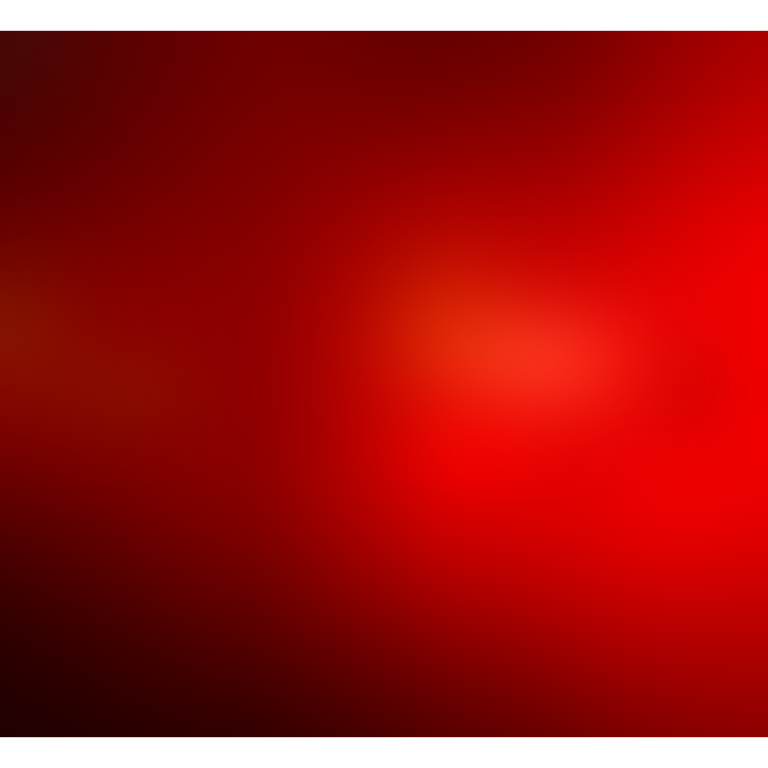
Reproduce this background procedurally as a Shadertoy shader.

```glsl
// A soft red colour field, dark at lower left and bright at right, between
// two white strips. Five vertical brightness profiles are blended across the
// canvas, then elliptical Gaussian glows add the orange and olive tints.

// Elliptical Gaussian, 1 at its centre
float glow(vec2 p, vec2 centre, vec2 radius) {
    vec2 d = (p - centre) / radius;
    return exp(-dot(d, d));
}

// Brightness that climbs from the bottom and fades again towards the top
float profile(float y, float base, float rise, vec2 riseSpan, float fall, float fallStart) {
    return base + rise * smoothstep(riseSpan.x, riseSpan.y, y)
                - fall * smoothstep(fallStart, 1.0, y);
}

float redField(vec2 p) {
    // Profiles from the left edge to the right edge
    float left     = 0.10 + 0.15 * p.y + 0.34 * exp(-pow(abs(p.y - 0.52) / 0.24, 2.0));
    float valley   = profile(p.y, 0.14, 0.42, vec2(-0.08, 0.42), 0.12, 0.55);
    float core     = profile(p.y, 0.31, 0.57, vec2(-0.02, 0.42), 0.50, 0.50);
    float shoulder = profile(p.y, 0.36, 0.52, vec2(-0.10, 0.35), 0.40, 0.52);
    float right    = profile(p.y, 0.46, 0.49, vec2(-0.12, 0.45), 0.28, 0.62);

    // Overlapping horizontal blends
    float red = mix(left, valley, smoothstep(-0.10, 0.42, p.x));
    red = mix(red, core, smoothstep(0.30, 0.62, p.x));
    red = mix(red, shoulder, smoothstep(0.50, 0.90, p.x));
    red = mix(red, right, smoothstep(0.70, 1.05, p.x));

    // Gentle ridges and a hollow beside the bright core
    red += 0.05 * glow(p, vec2(0.62, 0.41), vec2(0.10, 0.07));
    red += 0.03 * glow(p, vec2(0.88, 0.34), vec2(0.09, 0.10));
    red -= 0.06 * glow(p, vec2(0.90, 0.49), vec2(0.07, 0.08));
    return red;
}

void mainImage(out vec4 fragColor, in vec2 fragCoord) {
    vec2 p = fragCoord / iResolution.xy;
    vec3 color = vec3(redField(p), 0.0, 0.0);

    // Warm orange highlight with a wider amber flank
    color += vec3(0.09, 0.16, 0.10) * glow(p, vec2(0.71, 0.53), vec2(0.12, 0.085));
    color += vec3(0.00, 0.11, 0.00) * glow(p, vec2(0.58, 0.575), vec2(0.10, 0.10));

    // Olive haze at the left and a dull upper corner
    color.g += 0.07 * glow(p, vec2(0.00, 0.57), vec2(0.10, 0.09));
    color.g += 0.04 * glow(p, vec2(0.16, 0.49), vec2(0.10, 0.07));
    color += vec3(0.0, 0.03, 0.02) * glow(p, vec2(0.0, 0.96), vec2(0.13, 0.10));

    // White strips above and below, with edges one pixel soft
    float soft = 0.5 / iResolution.y;
    float strip = smoothstep(-soft, soft, abs(p.y - 0.5) - 0.46);
    color = mix(clamp(color, 0.0, 1.0), vec3(1.0), strip);

    fragColor = vec4(color, 1.0);
}
```
